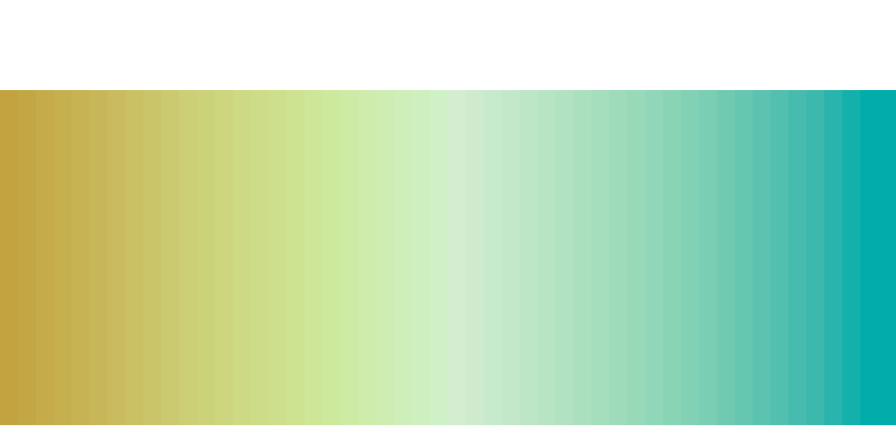
This background is drawn by a Shadertoy shader. Its source:

```glsl
// Draws a white canvas with a panel of vertical bands running from ochre through pale green to teal.

const float BAND_COUNT = 50.0;
const float PANEL_BOTTOM = 0.051;
const float PANEL_TOP = 0.799;
const vec3 PAPER = vec3(1.0);

// Colour stops: rgb, with the horizontal position in w
const int STOP_COUNT = 11;
const vec4 STOPS[STOP_COUNT] = vec4[](
    vec4(0.765, 0.640, 0.250, 0.01),
    vec4(0.790, 0.735, 0.370, 0.13),
    vec4(0.800, 0.810, 0.460, 0.21),
    vec4(0.805, 0.870, 0.540, 0.30),
    vec4(0.805, 0.920, 0.630, 0.38),
    vec4(0.810, 0.945, 0.780, 0.49),
    vec4(0.830, 0.930, 0.820, 0.51),
    vec4(0.670, 0.880, 0.745, 0.65),
    vec4(0.500, 0.815, 0.705, 0.78),
    vec4(0.240, 0.720, 0.680, 0.91),
    vec4(0.000, 0.680, 0.670, 0.97)
);

// Piecewise linear ramp through the stops
vec3 ramp(float x) {
    vec3 colour = STOPS[0].rgb;
    for (int i = 1; i < STOP_COUNT; i++) {
        float start = STOPS[i - 1].w;
        float t = clamp((x - start) / (STOPS[i].w - start), 0.0, 1.0);
        colour = mix(colour, STOPS[i].rgb, t);
    }
    return colour;
}

// Flat colour of one band, sampled at its centre
vec3 bandColour(float index) {
    return ramp((clamp(index, 0.0, BAND_COUNT - 1.0) + 0.5) / BAND_COUNT);
}

// Edge coverage over one pixel
float coverage(float signedDistance, float pixel) {
    return clamp(signedDistance / pixel + 0.5, 0.0, 1.0);
}

void mainImage(out vec4 fragColor, in vec2 fragCoord) {
    vec2 uv = fragCoord / iResolution.xy;
    vec2 pixel = 1.0 / iResolution.xy;

    // Bands, blended across the nearest boundary
    float x = uv.x * BAND_COUNT;
    float boundary = floor(x + 0.5);
    float side = coverage(x - boundary, pixel.x * BAND_COUNT);
    vec3 bands = mix(bandColour(boundary - 1.0), bandColour(boundary), side);

    // Panel between the two white margins
    float panel = coverage(uv.y - PANEL_BOTTOM, pixel.y)
                * coverage(PANEL_TOP - uv.y, pixel.y);
    fragColor = vec4(mix(PAPER, bands, panel), 1.0);
}
```
